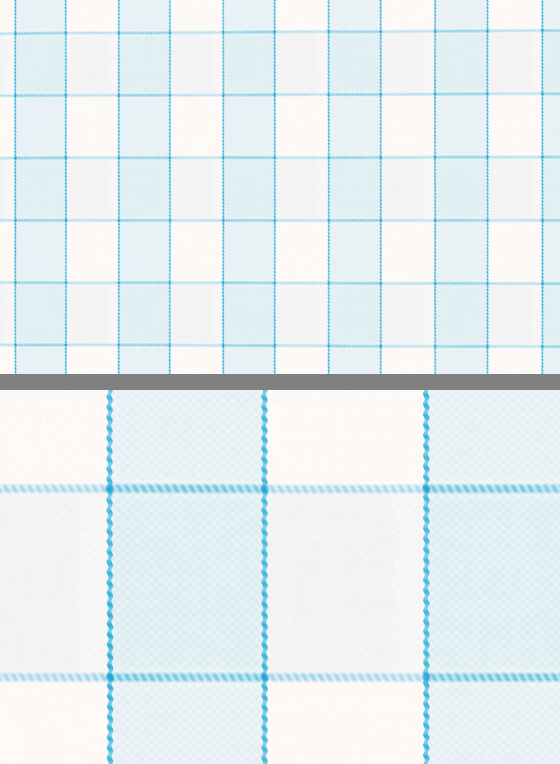
Top, the full canvas; bottom, a detail of the centre.
Write a Shadertoy shader that draws this texture.

```glsl
// Woven cotton check: pale blue bands on white, edged with beaded and hatched blue threads.

const float TAU = 6.2831853;
const float BAND_WIDTH = 0.49;       // blue share of one column repeat
const float COLUMNS = 3.56;          // column repeats per canvas height
const vec3 WHITE = vec3(0.990, 0.976, 0.966);
const vec3 WEFT_TINT = vec3(0.955, 0.955, 0.960);
const vec3 WARP_TINT = vec3(0.910, 0.946, 0.962);
const vec3 BOTH_TINT = vec3(0.885, 0.940, 0.954);
const vec3 THREAD = vec3(0.20, 0.70, 0.86);
const vec3 CROSSING = vec3(0.12, 0.63, 0.82);

float hash(vec2 p) {
    p = fract(p * vec2(0.1031, 0.1137));
    p += dot(p, p.yx + 33.33);
    return fract((p.x + p.y) * p.x * 17.0);
}

float noise(vec2 p) {
    vec2 i = floor(p), f = fract(p);
    f = f * f * (3.0 - 2.0 * f);
    return mix(mix(hash(i), hash(i + vec2(1, 0)), f.x),
               mix(hash(i + vec2(0, 1)), hash(i + vec2(1, 1)), f.x), f.y);
}

// Signed distance to the nearest whole number
float toNearest(float v) { return v - floor(v + 0.5); }

// Smooth coverage of a strip around zero
float strip(float d, float halfWidth, float soft) {
    return 1.0 - smoothstep(halfWidth - soft, halfWidth + soft, abs(d));
}

// Repeat coordinates of the slightly stretched and tilted cloth
vec2 clothCoords(vec2 p) {
    float t = p.x - 0.041;
    float wander = 0.002 * (noise(p * 5.0) - 0.5);
    float column = 3.622 * t - 0.0573 * t * t + wander * 2.0;
    float top = 0.0898 - 0.0053 * p.x;
    float row = (1.0 - p.y - top + wander) / (0.1664 + 0.0018 * p.x);
    return vec2(column, row);
}

// Vertical thread: a wavering chain of beads with pale gaps
float beadedThread(float d, float y, float seed, float soft) {
    float phase = TAU * (y / 0.0092 + seed);
    float bead = 0.5 + 0.5 * sin(phase);
    float shift = 0.0007 * cos(phase);
    return strip(d - shift, 0.0017 + 0.0007 * bead, soft) * (0.58 + 0.36 * bead);
}

// Horizontal thread: short slanted stitches with frayed ends
float hatchedThread(float d, float x, float soft) {
    float stitch = 0.5 + 0.5 * sin(TAU * (x - 0.5 * d) / 0.0072);
    return strip(d, 0.0036, soft + 0.0012) * (0.30 + 0.60 * stitch);
}

// Staggered pinholes, fine streaks and grain of the weave
float weave(vec2 p, float depth) {
    float dots = sin(TAU * p.x / 0.0085) * sin(TAU * p.y / 0.0078);
    float streaks = noise(p * vec2(260.0, 14.0)) + noise(p * vec2(14.0, 260.0)) - 1.0;
    float grain = noise(p * 330.0) - 0.5;
    return depth * dots + 0.006 * streaks + 0.012 * grain;
}

void mainImage(out vec4 fragColor, in vec2 fragCoord) {
    vec2 p = fragCoord / iResolution.xy * vec2(1.5, 1.0);
    float soft = 0.75 / iResolution.y;
    vec2 cloth = clothCoords(p);

    // Distances to the nearest edge of a column and of a row
    float leftEdge = toNearest(cloth.x) / COLUMNS;
    float rightEdge = toNearest(cloth.x - BAND_WIDTH) / COLUMNS;
    bool nearLeft = abs(leftEdge) < abs(rightEdge);
    float columnEdge = nearLeft ? leftEdge : rightEdge;
    float rowEdge = toNearest(cloth.y) * 0.168;

    // Band masks: both directions tint the white ground
    float bandHalf = 0.5 * BAND_WIDTH;
    float warp = strip(toNearest(cloth.x - bandHalf), bandHalf, soft * COLUMNS);
    float weft = strip(2.0 * toNearest(0.5 * cloth.y - 0.25), 0.5, soft * 6.0);

    // The weft tint thins out just before each blue column
    float margin = smoothstep(-0.036, -0.020, leftEdge) * step(leftEdge, 0.0);
    float weftTint = weft * (1.0 - 0.45 * margin * (1.0 - warp));
    vec3 color = mix(mix(WHITE, WEFT_TINT, weftTint),
                     mix(WARP_TINT, BOTH_TINT, weft), warp);
    float depth = 0.003 + 0.012 * warp + 0.003 * weft;
    color += weave(p, depth) * vec3(1.3, 0.9, 0.7);

    // Pale gap on either side of the row threads
    color = mix(color, WHITE, 0.25 * strip(rowEdge, 0.009, 0.003));

    // Row threads are denser across the blue columns
    float wear = 0.9 + 0.2 * noise(p * vec2(22.0, 9.0));
    float rowThread = hatchedThread(rowEdge, p.x, soft);
    color = mix(color, THREAD, rowThread * wear * mix(0.48, 0.72, warp));

    // Column threads with a different bead phase on each line
    float seed = hash(vec2(floor(cloth.x * 2.0 + 0.5), 7.0));
    float columnThread = beadedThread(columnEdge, p.y, seed, soft);
    color = mix(color, THREAD, min(columnThread * wear, 1.0));

    // Darker knots where threads cross
    float knot = strip(length(vec2(columnEdge, rowEdge)), 0.0034, soft + 0.001);
    color = mix(color, CROSSING, 0.7 * knot);

    fragColor = vec4(clamp(color, 0.0, 1.0), 1.0);
}
```
